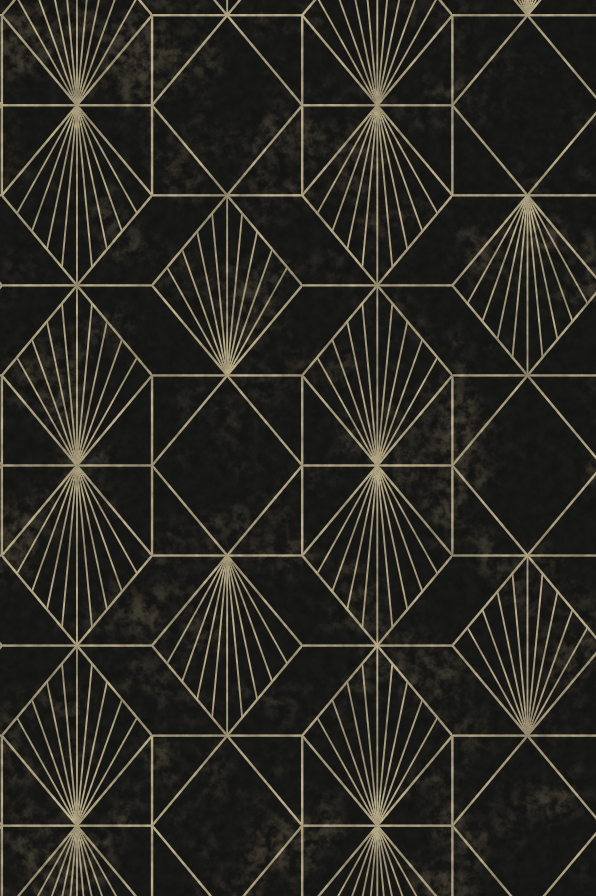
Give the GLSL for this pattern, as a WebGL 2 fragment shader.

```glsl
#version 300 es
precision highp float;
// Art deco lattice of thin gold lines on mottled black: columns of stacked
// diamonds, each column half a diamond out of step with the next. Folding into
// one diamond gives edges, rails and fans of rays; gradient noise adds wear.

#define HALF_DIAMOND vec2(0.0838, 0.1005) // half width, half height
#define ORIGIN vec2(0.0859, 0.0785)       // a fan apex, in canvas heights
#define LINE_WIDTH 0.0027
#define RAY_WIDTH 0.0021
#define RAYS_PER_SIDE 5.0
#define GROUND vec3(0.088, 0.088, 0.080)
#define DUST vec3(0.270, 0.245, 0.195)
#define GOLD vec3(0.640, 0.595, 0.475)
#define DUST_AMOUNT 0.85
#define LINE_WEAR 0.30

uniform vec2 u_resolution;
out vec4 fragColor;

vec2 hashGradient(vec2 cell) {
  vec3 h = fract(cell.xyx * vec3(0.1031, 0.1030, 0.0973));
  h += dot(h, h.yzx + 33.33);
  float angle = 6.2832 * fract((h.x + h.y) * h.z);
  return vec2(cos(angle), sin(angle));
}

float gradientNoise(vec2 p) {
  vec2 i = floor(p), f = fract(p);
  vec2 s = f * f * f * (f * (f * 6.0 - 15.0) + 10.0);
  vec2 e = vec2(1.0, 0.0);
  float low = mix(dot(hashGradient(i), f),
                  dot(hashGradient(i + e), f - e), s.x);
  float high = mix(dot(hashGradient(i + e.yx), f - e.yx),
                   dot(hashGradient(i + 1.0), f - 1.0), s.x);
  return mix(low, high, s.y);
}

float fbm(vec2 p) {
  float sum = 0.0, weight = 1.0;
  for (int i = 0; i < 4; i++) {
    sum += weight * gradientNoise(p);
    p = mat2(1.6, 1.2, -1.2, 1.6) * p + 7.3;
    weight *= 0.6;
  }
  return sum;
}

float stroke(float dist, float width, float pixel) {
  return clamp((0.5 * width - dist) / pixel + 0.5, 0.0, 1.0);
}

// Coverage of all gold lines at p.
float lattice(vec2 p, float pixel) {
  vec2 size = HALF_DIAMOND;
  vec2 g = (p - ORIGIN) / size;
  float column = floor((g.x + 1.0) * 0.5);
  bool shifted = mod(column, 2.0) > 0.5;
  float side = abs(g.x - 2.0 * column);
  float rise = g.y - (shifted ? 1.0 : 0.0);
  float row = floor(rise * 0.5);
  float h = rise - 2.0 * row;
  float fromNode = min(h, 2.0 - h);

  // Diamond edges, and horizontal rails through the nodes
  float edge = abs(side - fromNode) / length(1.0 / size);
  float dist = min(edge, fromNode * size.y);

  // Upright rails beside the plain diamonds
  float offPlain = max(abs(mod(g.y + 2.0, 4.0) - 2.0) - 1.0, 0.0);
  dist = min(dist, length(vec2(1.0 - side, offPlain) * size));
  float lines = stroke(dist, LINE_WIDTH, pixel);

  // Fans: mirrored pairs in even columns, alternating ones in odd columns
  bool oddRow = mod(row, 2.0) > 0.5;
  bool alternate = mod(floor(column * 0.5) + floor(row * 0.5), 2.0) < 0.5;
  bool apexOnTop = shifted ? alternate : oddRow;
  if (side < fromNode && !(shifted && oddRow)) {
    float reach = apexOnTop ? 2.0 - h : h;
    float t = 2.0 * side / max(reach + side, 1e-4);
    float n = min(floor(t * RAYS_PER_SIDE + 0.5) / RAYS_PER_SIDE, 1.0);
    vec2 ray = normalize(vec2(n, 2.0 - n) * size);
    vec2 q = vec2(side, reach) * size;
    float rayDist = abs(q.x * ray.y - q.y * ray.x);
    lines = max(lines, stroke(rayDist, RAY_WIDTH, pixel));
  }
  return lines;
}

void main() {
  vec2 p = gl_FragCoord.xy / u_resolution.y;

  // Black ground with cloudy patches of fine dust
  float cloud = smoothstep(-0.25, 0.75, fbm(p * 9.0));
  float grain = fbm(p * 75.0 + 31.0);
  float dust = cloud * smoothstep(-0.25, 0.95, grain + 0.35 * cloud);
  vec3 color = GROUND * (1.0 + 0.22 * grain);
  color = mix(color, DUST, DUST_AMOUNT * dust);

  // Gold lines, lightly worn
  float wear = 0.6 * fbm(p * 14.0 + 5.0) + 0.6 * grain;
  vec3 gold = GOLD * (1.0 + LINE_WEAR * clamp(wear, -0.8, 0.5));
  color = mix(color, gold, lattice(p, 1.0 / u_resolution.y));
  fragColor = vec4(color, 1.0);
}
```
